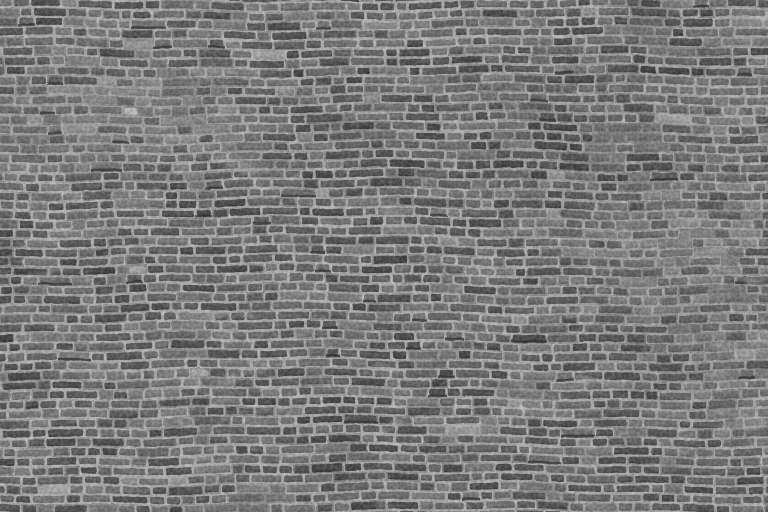
A Shadertoy shader for this texture:

```glsl
#define ROWS 54.0          // courses down the canvas
#define PAIR 5.25          // length of a long and a short brick, in courses
#define JOINT 0.29         // mortar width, in courses
#define ROUNDING 0.16      // corner radius of a brick
#define JITTER 0.34        // irregularity of the upright joints
#define ROUGHNESS 0.07     // raggedness of the brick edges
#define BRICK_DARK 0.31
#define BRICK_LIGHT 0.50
#define MORTAR 0.665
#define GRAIN 0.13

float hash(vec2 p) {
    vec3 q = fract(vec3(p.xyx) * 0.1031);
    q += dot(q, q.yzx + 33.33);
    return fract((q.x + q.y) * q.z);
}

// Distance to the nearest scattered point, about 0 to 1
float cellular(vec2 p) {
    vec2 cell = floor(p);
    float nearest = 2.0;
    for (int y = -1; y <= 1; y++)
        for (int x = -1; x <= 1; x++) {
            vec2 c = cell + vec2(x, y);
            vec2 point = c + vec2(hash(c), hash(c + 57.3));
            nearest = min(nearest, length(p - point));
        }
    return nearest;
}

// Layered, warped sines, about -1 to 1
float waves(vec2 p) {
    float sum = 0.0, amplitude = 0.5;
    for (int i = 0; i < 4; i++) {
        sum += amplitude * sin(p.x + 1.7 * sin(p.y)) * cos(p.y + 1.3 * sin(p.x));
        p = mat2(1.5, 1.1, -1.1, 1.5) * p + 2.3;
        amplitude *= 0.6;
    }
    return sum;
}

float blob(vec2 p, vec2 centre, vec2 size) {
    vec2 d = (p - centre) / size;
    return exp(-dot(d, d));
}

// Left joint, right joint and index of the brick around x
vec3 findBrick(float x, float row) {
    float base = floor(x / PAIR);
    vec3 brick = vec3(-1e5, 1e5, 0.0);
    for (int k = -1; k <= 1; k++) {
        float pair = base + float(k);
        float kind = hash(vec2(pair + 40.0, row + 9.0));
        for (int j = 0; j < 3; j++) {
            // Most pairs leave out one joint, which makes a long brick
            bool skipped = (j == 1 && kind < 0.48) || (j == 2 && kind > 0.76);
            if (skipped) continue;
            float index = pair * 3.0 + float(j);
            float joint = (index + JITTER * (hash(vec2(index, row)) + 0.5)) * PAIR / 3.0;
            if (joint <= x && joint > brick.x) brick.xz = vec2(joint, index);
            if (joint > x) brick.y = min(brick.y, joint);
        }
    }
    return brick;
}

void mainImage(out vec4 fragColor, in vec2 fragCoord) {
    vec2 p = fragCoord / iResolution.y;
    vec2 q = p * ROWS;
    float pixel = ROWS / iResolution.y;

    // Courses wander gently and edges are ragged
    q.y += 0.22 * sin(p.x * 5.0 + 2.0 * sin(p.y * 4.0)) + 0.09 * sin(p.x * 23.0 + p.y * 9.0);
    vec2 ragged = q + ROUGHNESS * vec2(waves(q * 2.1), waves(q.yx * 1.6 + 5.0));

    // Brick outline
    float row = floor(ragged.y);
    float x = ragged.x + 17.0 * hash(vec2(row, 3.0));
    vec3 brick = findBrick(x, row);
    vec2 id = vec2(brick.z + 11.0, row + 31.0);
    float tone = hash(id), flaw = hash(id + 71.0);
    vec2 halfSize = 0.5 * vec2(brick.y - brick.x - JOINT, 1.0 - JOINT + 0.14 * (hash(id + 23.0) - 0.5));
    vec2 local = vec2(x - 0.5 * (brick.x + brick.y), ragged.y - row - 0.5 + 0.08 * (flaw - 0.5));
    vec2 corner = abs(local) - halfSize + ROUNDING;
    float d = length(max(corner, 0.0)) + min(max(corner.x, corner.y), 0.0) - ROUNDING;
    float soft = max(0.6 * pixel, 0.06);
    float inside = 1.0 - smoothstep(-soft, soft, d);

    // Pale, worn areas and darker, sooty ones
    float patches = waves(p * 4.5 + 1.0);
    float worn = blob(p, vec2(1.36, 0.42), vec2(0.2, 0.3)) + blob(p, vec2(0.2, 0.78), vec2(0.28, 0.1));
    worn = clamp(0.75 * worn + 0.3 * patches, 0.0, 1.0);
    float soot = blob(p, vec2(1.1, 0.72), vec2(0.22, 0.16)) + max(-patches, 0.0);

    // Brick face, with a shaded lower edge
    float speckle = cellular(q * 2.6) - 0.45;
    float stain = waves(q * vec2(0.9, 1.5));
    float face = mix(BRICK_DARK, BRICK_LIGHT, tone) + 0.09 * worn - 0.04 * soot;
    face += GRAIN * speckle + 0.05 * stain;
    face -= 0.05 * smoothstep(0.0, -0.4, local.y);
    face += 0.17 * step(0.985, flaw);

    // Mortar, partly dirty or worn away
    float mortar = MORTAR + GRAIN * speckle + 0.06 * stain - 0.07 * worn - 0.05 * soot;
    mortar -= 0.11 * smoothstep(0.5, 0.9, hash(id + 5.0));
    float shade = mix(mortar, face, inside * (1.0 - 0.12 * worn));

    // Rare crevices under bricks and smears of mortar
    float crevice = step(flaw, 0.025) * smoothstep(0.22, 0.05, abs(local.y + 0.36 + 0.1 * stain));
    shade = mix(shade, 0.2, 0.8 * crevice);
    float smear = smoothstep(0.5, 0.75, waves(q * vec2(0.17, 0.4) + 8.0));
    shade = mix(shade, 0.64 + GRAIN * speckle, 0.45 * smear);

    fragColor = vec4(vec3(clamp(shade, 0.0, 1.0)), 1.0);
}
```
